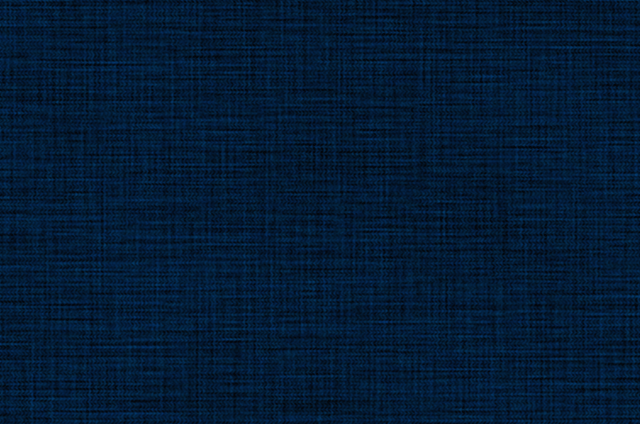
Reproduce this texture procedurally as a Shadertoy shader.

```glsl
// Dark navy woven cloth: thin horizontal and vertical threads are stretched
// value noise with its slow part removed, over rows of small slanted stitches.
// The summed tone sets the blue, and green follows it.

float hash(vec2 p) {
    return fract(sin(dot(p, vec2(127.1, 311.7))) * 43758.5453);
}

// Value noise centred on zero, from -0.5 to 0.5
float noise(vec2 p) {
    vec2 cell = floor(p);
    vec2 f = fract(p);
    f = f * f * (3.0 - 2.0 * f);
    float low = mix(hash(cell), hash(cell + vec2(1.0, 0.0)), f.x);
    float high = mix(hash(cell + vec2(0.0, 1.0)), hash(cell + vec2(1.0, 1.0)), f.x);
    return mix(low, high, f.y) - 0.5;
}

// Subtracting the neighbouring thread keeps lines thin and the tone even
float thinLines(vec2 p) {
    return noise(p) - 0.75 * noise(p + vec2(0.0, 1.0));
}

// Threads running along x: long and short slubs with faint wider bands
float threads(vec2 p) {
    float longSlubs = thinLines(p * vec2(5.5, 170.0));
    float shortSlubs = thinLines(p * vec2(22.0, 150.0) + 37.0);
    float bands = noise(p * vec2(2.5, 38.0) + 71.0);
    return longSlubs + 0.7 * shortSlubs + 0.24 * bands;
}

// Rows of stitches that lean left and right in turn, with dark gaps between
float stitches(vec2 p) {
    float row = p.y * 116.0 + 0.4 * noise(p * vec2(9.0, 20.0) + 11.0);
    float lean = abs(fract(row * 0.5) - 0.5);
    float drift = 0.7 * noise(p * vec2(12.0, 25.0) + 43.0);
    float dashes = cos(6.2832 * (p.x * 112.0 + 1.5 * lean + drift));
    float gaps = cos(6.2832 * row);
    float strength = 0.9 + 0.8 * noise(p * 34.0 + 53.0);
    return strength * (0.6 * dashes + 0.5 * gaps);
}

void mainImage(out vec4 fragColor, in vec2 fragCoord) {
    vec2 p = fragCoord / iResolution.y;

    // Faint broad shading, darker towards the upper middle
    vec2 hollow = p - vec2(0.9, 0.75);
    float shade = 0.026 * noise(p * 2.6 + 5.0) + 0.02 * noise(p * 6.0 + 19.0);
    shade -= 0.016 * exp(-5.0 * dot(hollow, hollow));

    // Weft, warp, stitches and fibre grain
    float weft = 0.107 * threads(p);
    float warp = 0.08 * threads(p.yx + 13.0);
    float weave = 0.068 * stitches(p);
    float grain = 0.10 * noise(p * 250.0 + 91.0);
    float blue = clamp(0.205 + shade + weft + warp + weave + grain, 0.05, 0.42);

    // Slight shift between teal and pure navy along the threads
    float greenShare = 0.515 + 0.10 * noise(p * vec2(60.0, 120.0) + 29.0);
    fragColor = vec4(0.01, blue * greenShare, blue, 1.0);
}
```
